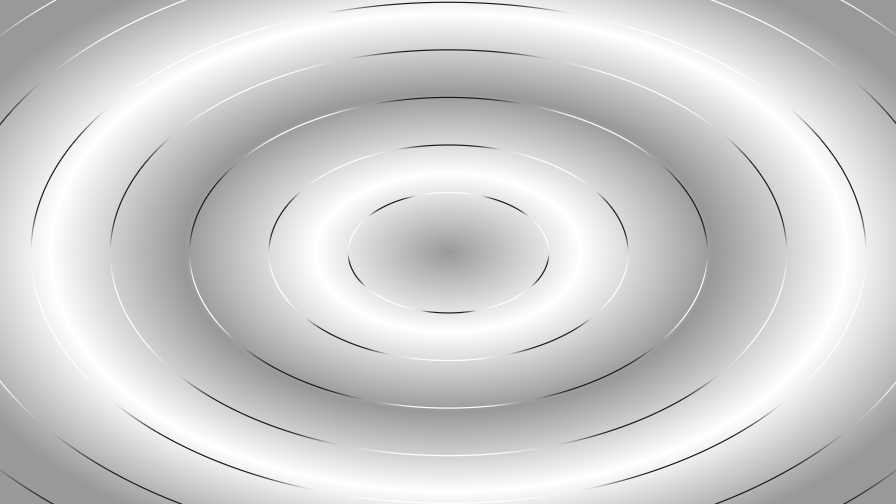
This background is drawn by a Shadertoy shader. Its source:

```glsl
// Concentric grey and white elliptical waves crossed by fine metallic rings.
// The ellipses become circles by squeezing x; a triangle wave of the radius
// shades the bands, and the nearest evenly spaced ring gets a thin line.

const vec2 ELLIPSE = vec2(5.0 / 3.0, 1.0);

// Grey at the centre, rising to white and back twice, then flat grey outside
float bandShade(float radius) {
    float t = min(radius / 0.158, 4.0);
    float wave = 1.0 - abs(mod(t, 2.0) - 1.0);
    return mix(0.6, 1.0, wave);
}

// Polished metal look: dark and bright glints alternate along each ring
float glint(float angle, float ring) {
    float side = ring < 1.5 ? 1.0 : -1.0;
    return side * sin(5.0 * angle);
}

void mainImage(out vec4 fragColor, in vec2 fragCoord) {
    float pixel = 1.0 / iResolution.y;
    vec2 p = (fragCoord - 0.5 * iResolution.xy) * pixel - vec2(0.001, -0.0015);
    vec2 q = p / ELLIPSE;
    float radius = length(q);
    float shade = bandShade(radius);

    // Nearest ring; dividing by the slope keeps the line width even
    float spacing = 0.0944;
    float ring = max(round((radius - 0.025) / spacing), 1.0);
    float slope = length(q / ELLIPSE) / max(radius, 1e-4);
    float dist = abs(radius - 0.025 - ring * spacing) / max(slope, 0.1);

    // Box-filtered coverage of the thin line
    float halfWidth = 0.0012;
    float cover = clamp((halfWidth - dist) / pixel + 0.5, 0.0, 1.0)
                * min(1.0, 2.0 * halfWidth / pixel);

    float tone = glint(atan(q.y, q.x + 1e-6), ring);
    float metal = tone > 0.0 ? 1.0 : 0.1;
    shade = mix(shade, metal, cover * smoothstep(0.0, 0.9, abs(tone)));

    fragColor = vec4(vec3(shade), 1.0);
}
```
